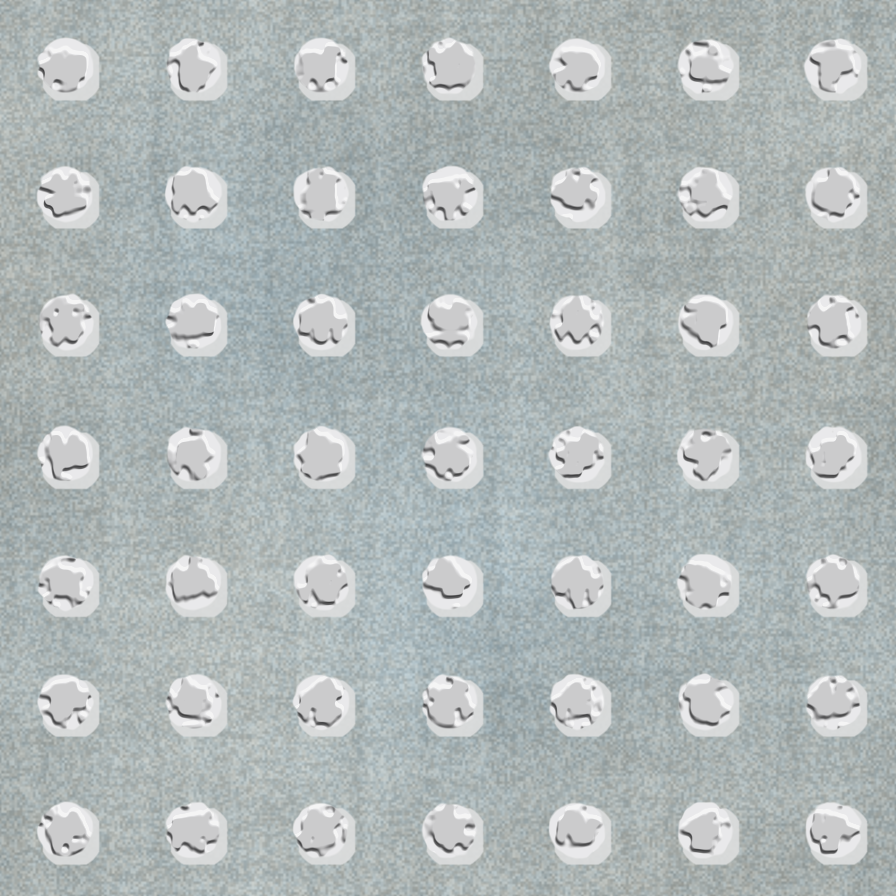
This pattern is drawn by a three.js fragment shader. Its source:

```glsl
varying vec2 vUv;

const float REPEATS = 7.0;
const vec3 STEEL = vec3(0.652, 0.692, 0.695);
const vec3 HALO = vec3(0.86, 0.865, 0.865);
const vec3 RIM = vec3(0.915, 0.915, 0.92);
const vec3 CAP = vec3(0.795, 0.795, 0.80);

float hash(vec3 p) {
  p = fract(p * 0.1031);
  p += dot(p, p.zyx + 31.32);
  return fract((p.x + p.y) * p.z);
}

// Value noise that wraps after a whole number of lattice steps
float lattice(vec2 i, vec2 period, float seed) {
  return hash(vec3(floor(mod(i + 0.5, period)), seed));
}

float wrapNoise(vec2 p, vec2 period, float seed) {
  vec2 i = floor(p);
  vec2 f = p - i;
  f = f * f * (3.0 - 2.0 * f);
  float low = mix(lattice(i, period, seed), lattice(i + vec2(1.0, 0.0), period, seed), f.x);
  float high = mix(lattice(i + vec2(0.0, 1.0), period, seed), lattice(i + 1.0, period, seed), f.x);
  return mix(low, high, f.y);
}

// Noise over the whole canvas, centred on zero
float layer(vec2 uv, vec2 count, float seed) {
  return wrapNoise(uv * count, count, seed) - 0.5;
}

float coverage(float dist, float soft) {
  return 1.0 - smoothstep(-soft, soft, dist);
}

// Brushed, clouded and grainy sheet
vec3 sheet(vec2 uv) {
  float clouds = 0.065 * layer(uv, vec2(3.0, 4.0), 1.0) + 0.04 * layer(uv, vec2(9.0, 8.0), 2.0);
  float streaks = 0.035 * layer(uv, vec2(80.0, 5.0), 3.0) + 0.03 * layer(uv, vec2(28.0, 4.0), 4.0);
  float weave = 0.03 * layer(uv, vec2(7.0, 100.0), 5.0) + 0.025 * layer(uv, vec2(4.0, 26.0), 6.0);
  float grain = 0.15 * layer(uv, vec2(340.0), 7.0);
  float tint = 0.05 * layer(uv, vec2(4.0, 3.0), 8.0) + 0.05 * layer(uv, vec2(230.0), 9.0);
  return STEEL + clouds + streaks + weave + grain + tint * vec3(-0.7, 0.0, 0.6);
}

float roughness(vec2 p, vec2 id) {
  return wrapNoise(p * 15.0 + id * 37.0, vec2(512.0), 11.0);
}

// Flat cap that crumbles into bumps towards its rim
float capHeight(vec2 p, vec2 id) {
  float crumble = roughness(p, id) + (0.165 - length(p)) * 6.0;
  return smoothstep(0.35, 0.65, crumble);
}

vec3 rivet(vec3 ground, vec2 p, vec2 id) {
  // Pale halo with flattened sides, shifted down and right
  vec2 h = p - vec2(0.025, -0.025);
  float haloDist = max(length(h) - 0.25, max(abs(h.x), abs(h.y)) - 0.22);
  vec3 color = mix(ground, HALO, 0.93 * coverage(haloDist, 0.009));

  // Embossed disc lit from above
  vec2 d = p - vec2(-0.02, 0.025);
  vec2 toLight = 0.014 * vec2(0.35, 0.94);
  float relief = capHeight(d - toLight, id) - capHeight(d + toLight, id);
  vec3 metal = mix(RIM, CAP, capHeight(d, id));
  metal += 0.2 * max(relief, 0.0) + 0.55 * min(relief, 0.0);
  float discDist = length(d) - 0.213 + 0.03 * (roughness(d, id) - 0.5);
  return mix(color, min(metal, vec3(0.96)), coverage(discDist, 0.011));
}

// Slight unevenness in the spacing of the lower rows
float rowShift(float row) {
  return row < 1.5 ? 0.03 : (row < 3.5 ? -0.035 : 0.0);
}

void main() {
  vec2 grid = vUv * REPEATS;
  vec2 id = mod(floor(grid), REPEATS);
  vec2 center = vec2(0.53, 0.46 + rowShift(id.y));
  vec3 color = rivet(sheet(vUv), fract(grid) - center, id);
  gl_FragColor = vec4(color, 1.0);
}
```
